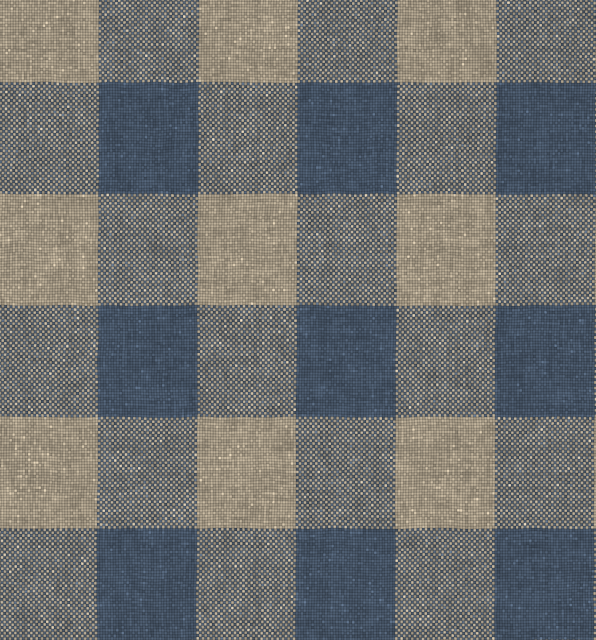
Give the GLSL for this texture, as a Shadertoy shader.

```glsl
const vec3 TAN = vec3(0.700, 0.650, 0.565);
const vec3 BLUE = vec3(0.300, 0.360, 0.435);
const vec2 BANDS = vec2(6.0, 5.74);     // colour bands across and up the canvas
const vec2 THREADS = vec2(37.0, 40.0);  // threads in each band
const float LEAN = 0.025;               // sideways drift of the warp, in bands
const float WOBBLE = 0.45;              // wander of the threads, in threads
const float ROUNDNESS = 0.75;           // darkening across a thread
const float DIP = 0.65;                 // darkening where a thread dives under
const float THREAD_VARIATION = 0.10;
const float SLUB_VARIATION = 0.26;
const float FLECK_GAIN = 0.22;
const float CLOUD_VARIATION = 0.05;
const int SAMPLES = 3;                  // antialiasing grid per side

float hash(vec2 p) {
    return fract(sin(dot(p, vec2(127.1, 311.7))) * 43758.5453);
}

float noise(vec2 p) {
    vec2 i = floor(p), f = fract(p);
    f = f * f * (3.0 - 2.0 * f);
    return mix(mix(hash(i), hash(i + vec2(1.0, 0.0)), f.x),
               mix(hash(i + vec2(0.0, 1.0)), hash(i + vec2(1.0, 1.0)), f.x), f.y);
}

// Uneven spinning: a constant tone per thread and thick spots along it
float yarnTone(float thread, float along, float seed) {
    float constantTone = hash(vec2(thread, seed)) - 0.5;
    float slub = noise(vec2(along * 0.35, thread * 7.0 + seed)) - 0.5;
    float fleck = step(0.965, hash(vec2(floor(along * 0.5), thread + seed)));
    return 1.0 + THREAD_VARIATION * constantTone + SLUB_VARIATION * slub
               + FLECK_GAIN * fleck;
}

vec3 cloth(vec2 uv) {
    vec2 band = uv * BANDS + vec2(LEAN * (1.0 - uv.y), 0.0);
    vec2 p = band * THREADS;
    p += WOBBLE * (vec2(noise(p.yx * vec2(0.12, 0.05)),
                        noise(p * vec2(0.12, 0.05) + 57.0)) - 0.5);
    vec2 id = floor(p);
    vec2 f = 2.0 * fract(p) - 1.0;

    // Plain weave: warp and weft alternate on top
    bool warpOnTop = mod(id.x + id.y, 2.0) < 0.5;
    vec2 bandId = floor((id + 0.5) / THREADS);
    float warpBlue = mod(bandId.x, 2.0);
    float weftBlue = 1.0 - mod(bandId.y, 2.0);

    vec3 yarn = mix(TAN, BLUE, warpOnTop ? warpBlue : weftBlue);
    float tone = warpOnTop ? yarnTone(id.x, p.y, 3.0) : yarnTone(id.y, p.x, 91.0);

    // Rounded thread, lowest in the gaps between crossings
    vec2 profile = warpOnTop ? f : f.yx;
    float shade = 1.08 - 0.36 * ROUNDNESS * profile.x * profile.x
                       - 0.36 * DIP * profile.y * profile.y;

    float cloud = 1.0 + CLOUD_VARIATION * (noise(band * 5.0) - 0.5);
    return yarn * tone * shade * cloud * 0.95;
}

void mainImage(out vec4 fragColor, in vec2 fragCoord) {
    vec3 sum = vec3(0.0);
    for (int j = 0; j < SAMPLES; j++) {
        for (int i = 0; i < SAMPLES; i++) {
            vec2 offset = (vec2(i, j) + 0.5) / float(SAMPLES) - 0.5;
            sum += cloth((fragCoord + offset) / iResolution.xy);
        }
    }
    fragColor = vec4(sum / float(SAMPLES * SAMPLES), 1.0);
}
```
